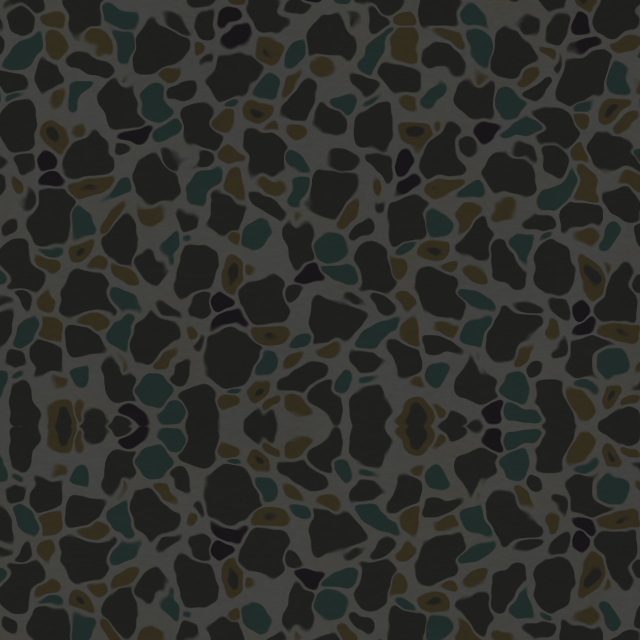
Write a three.js fragment shader that draws this pattern.

```glsl
// Dark woodland camouflage cloth: rounded blobs packed on a half-drop repeat,
// folded about a horizontal seam. Each blob is a cell of a weighted Voronoi
// diagram with smooth corners, separated from its neighbours by grey gaps.
varying vec2 vUv;

const vec2 CELL = vec2(0.0553, 0.0443);
const float SEAM = 0.334;
const float CORNER = 0.004;
const float SOFT = 0.0018;

const vec3 GREY_WARM = vec3(0.262, 0.260, 0.240);
const vec3 GREY_COOL = vec3(0.262, 0.262, 0.260);
const vec3 CHARCOAL = vec3(0.122, 0.122, 0.114);
const vec3 OLIVE = vec3(0.200, 0.176, 0.118);
const vec3 TEAL = vec3(0.122, 0.174, 0.162);
const vec3 BLACK = vec3(0.092, 0.083, 0.094);

float hash(vec2 p) {
  return fract(sin(dot(p, vec2(127.1, 311.7))) * 43758.5453);
}

float noise(vec2 p) {
  vec2 i = floor(p);
  vec2 f = fract(p);
  f = f * f * (3.0 - 2.0 * f);
  return mix(mix(hash(i), hash(i + vec2(1.0, 0.0)), f.x),
             mix(hash(i + vec2(0.0, 1.0)), hash(i + vec2(1.0, 1.0)), f.x), f.y);
}

vec2 warp(vec2 p, float scale, float amount) {
  vec2 q = p * scale;
  return amount * (vec2(noise(q + 3.7), noise(q + 41.3)) - 0.5);
}

float smoothMin(float a, float b, float k) {
  float h = max(k - abs(a - b), 0.0) / k;
  return min(a, b) - 0.25 * h * h * k;
}

// Maps a grid cell to its place in the 10 by 5 half-drop tile
vec2 tileId(vec2 id) {
  float block = floor((id.y + 0.5) / 5.0);
  return vec2(mod(id.x + 5.0 * block + 0.5, 10.0) - 0.5, id.y - 5.0 * block);
}

// One cell in five, a knight's move apart, holds a large blob
bool isLarge(vec2 id) {
  return mod(id.x + 2.0 * id.y + 0.5, 5.0) < 1.0;
}

// Distance to the stretched, turned ellipse of one cell
float blobDistance(vec2 p, vec2 cell, vec2 id) {
  bool large = isLarge(id);
  float size = hash(id + 11.3);
  float turn = hash(id + 23.9);
  float jitter = large ? 0.35 : 0.75;
  vec2 offset = vec2(hash(id + 1.7), hash(id + 5.1)) - 0.5;
  vec2 q = p - (cell + 0.5 + jitter * offset) * CELL;
  float angle = large ? (turn - 0.5) * 0.9 : turn * 3.1416;
  float radius = large ? mix(0.034, 0.047, size) : mix(0.015, 0.029, size);
  float stretch = mix(1.05, large ? 1.25 : 1.55, hash(id + 31.7));
  float c = cos(angle);
  float s = sin(angle);
  q = vec2(c * q.x + s * q.y, c * q.y - s * q.x);
  return length(q * vec2(stretch, 1.0 / stretch)) - radius;
}

// Returns depth inside the nearest blob (x) and its tile id (yz)
vec3 packedBlobs(vec2 p, float gap) {
  vec2 base = floor(p / CELL);
  float nearest = 1.0;
  float others = 0.0;
  vec2 nearestId = vec2(0.0);
  for (int j = -2; j <= 2; j++) {
    for (int i = -2; i <= 2; i++) {
      vec2 cell = base + vec2(float(i), float(j));
      vec2 id = tileId(cell);
      float d = blobDistance(p, cell, id);
      others += exp(-max(d, nearest) / CORNER);
      if (d < nearest) {
        nearest = d;
        nearestId = id;
      }
    }
  }
  float second = -CORNER * log(others + 1e-20);
  float border = 0.5 * (second - nearest) - gap;
  return vec3(smoothMin(border, -nearest, 0.006), nearestId);
}

vec3 blobColor(vec2 id) {
  float pick = hash(id + 57.3);
  if (isLarge(id)) return CHARCOAL;
  if (pick < 0.45) return OLIVE;
  if (pick < 0.73) return TEAL;
  return pick < 0.90 ? CHARCOAL : BLACK;
}

void main() {
  // Fold at the seam, then bend the outlines
  vec2 p = vec2(vUv.x, abs(vUv.y - SEAM));
  vec2 bent = p + warp(p, 24.0, 0.026) + warp(p + 7.0, 58.0, 0.009);
  float gap = mix(0.0008, 0.0045, noise(p * 30.0 + 19.0));
  vec3 blob = packedBlobs(bent, gap);

  // Grey ground with coloured blobs, some olive ones with a dark core
  vec3 ink = blobColor(blob.yz);
  float core = smoothstep(-SOFT, SOFT, blob.x - 0.0105);
  float cored = step(0.55, hash(blob.yz + 71.9)) * step(0.19, ink.r);
  ink = mix(ink, CHARCOAL, core * cored);
  vec3 color = mix(GREY_WARM, GREY_COOL, noise(vUv * 14.0));
  color = mix(color, ink, smoothstep(-SOFT, SOFT, blob.x));

  // Faint weave and fading of the cloth
  float weave = noise(vUv * vec2(120.0, 300.0)) - 0.5;
  float fade = noise(vUv * 9.0 + 5.0) - 0.5;
  gl_FragColor = vec4(color * (1.0 + 0.05 * weave + 0.04 * fade), 1.0);
}
```
